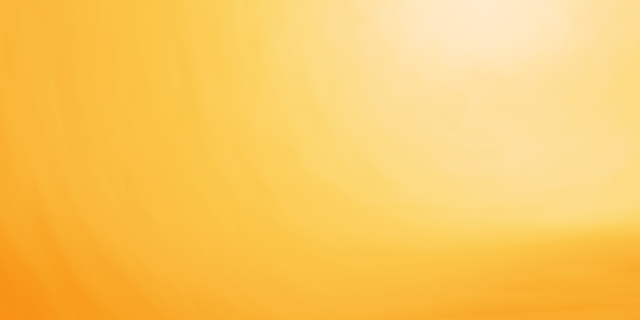
A Shadertoy shader for this background:

```glsl
// A warm painted backdrop: a cream glow near the top right fades to deep orange.
// Distance from the glow, offset by soft light and shade, indexes a colour ramp;
// gradient noise stretched along arcs around the glow adds the brush strokes.

const vec2 GLOW_CENTRE = vec2(1.51, 1.0);   // canvas spans 2 by 1 units
const float BRISTLE_AMOUNT = 0.16;
const float STROKE_AMOUNT = 0.085;
const float BAND_STREAK_AMOUNT = 0.30;
const float SHADE_LEFT = 0.28;
const float SHADE_RIGHT = 0.70;

const int STOPS = 9;
const float STOP_AT[STOPS] = float[](0.0, 0.2, 0.4, 0.6, 0.75, 1.0, 1.5, 1.8, 2.1);
const vec3 STOP_COLOUR[STOPS] = vec3[](
    vec3(1.00, 0.92, 0.80), vec3(1.00, 0.91, 0.75), vec3(0.995, 0.875, 0.61),
    vec3(0.99, 0.855, 0.49), vec3(0.99, 0.825, 0.39), vec3(0.985, 0.78, 0.29),
    vec3(0.98, 0.715, 0.22), vec3(0.975, 0.645, 0.14), vec3(0.97, 0.56, 0.07));

vec2 hashGradient(vec2 cell) {
    vec3 h = fract(cell.xyx * vec3(0.1031, 0.1030, 0.0973));
    h += dot(h, h.yzx + 33.33);
    float angle = 6.2832 * fract((h.x + h.y) * h.z);
    return vec2(cos(angle), sin(angle));
}

float gradientNoise(vec2 p) {
    vec2 i = floor(p), f = fract(p);
    vec2 u = f * f * f * (f * (f * 6.0 - 15.0) + 10.0);
    float a = dot(hashGradient(i), f);
    float b = dot(hashGradient(i + vec2(1, 0)), f - vec2(1, 0));
    float c = dot(hashGradient(i + vec2(0, 1)), f - vec2(0, 1));
    float d = dot(hashGradient(i + vec2(1, 1)), f - vec2(1, 1));
    return mix(mix(a, b, u.x), mix(c, d, u.x), u.y);
}

// Fine streaks: octaves of noise elongated along x.
float bristles(vec2 p) {
    float sum = 0.0, weight = 0.5;
    for (int i = 0; i < 4; i++) {
        sum += weight * gradientNoise(p);
        p = p * vec2(1.5, 2.1) + vec2(17.3, 9.1);
        weight *= 0.55;
    }
    return sum;
}

// Broad overlapping strokes: a wobbling sawtooth with one crisp edge each.
float broadStrokes(vec2 arc) {
    float sum = 0.0;
    for (int i = 0; i < 3; i++) {
        float k = float(i);
        vec2 q = arc * vec2(1.6 + k, 2.5 + k) + 11.7 * k;
        float saw = fract(arc.y * (3.7 + 2.3 * k) + arc.x * 0.35 + 1.3 * gradientNoise(q));
        float presence = smoothstep(-0.15, 0.35, gradientNoise(q * 1.3 + 41.0));
        sum += presence * (saw * saw * (1.0 - smoothstep(0.9, 1.0, saw)) - 0.25) / (1.0 + 0.5 * k);
    }
    return sum;
}

float softSpot(vec2 p, vec2 centre, vec2 radius) {
    vec2 d = (p - centre) / radius;
    return exp(-dot(d, d));
}

// Darkening towards the bottom, with a firmer edge on the right.
float bottomShade(vec2 p) {
    float top = mix(0.50, 0.33, smoothstep(0.0, 1.0, p.x));
    float width = mix(0.45, 0.15, smoothstep(0.9, 2.0, p.x));
    return 1.0 - smoothstep(top - width, top, p.y);
}

vec3 warmRamp(float tone) {
    vec3 colour = STOP_COLOUR[0];
    for (int i = 1; i < STOPS; i++) {
        float blend = clamp((tone - STOP_AT[i - 1]) / (STOP_AT[i] - STOP_AT[i - 1]), 0.0, 1.0);
        colour = mix(colour, STOP_COLOUR[i], blend);
    }
    return colour;
}

void mainImage(out vec4 fragColor, in vec2 fragCoord) {
    vec2 p = fragCoord / iResolution.xy * vec2(2.0, 1.0);

    // Arc coordinates: angle along the stroke, radius across it.
    vec2 offset = p - GLOW_CENTRE;
    float radius = length(offset);
    vec2 arc = vec2(atan(offset.x, -offset.y - 0.0001), radius);

    // Nearly horizontal streaks near the bottom edge.
    float bend = 0.10 * (p.x - 1.5) * (p.x - 1.5);
    float streak = bristles(vec2(p.x * 1.8, (p.y - bend) * 18.0));
    float lowRight = smoothstep(0.8, 1.4, p.x) * (1.0 - smoothstep(0.22, 0.42, p.y));
    float shade = bottomShade(p + vec2(0.0, 0.09 * streak * lowRight));

    // Large light and shade.
    float tone = radius;
    tone += shade * mix(SHADE_LEFT, SHADE_RIGHT, smoothstep(0.0, 2.0, p.x));
    tone -= 0.20 * softSpot(p, vec2(1.95, 0.42), vec2(0.5, 0.2));
    tone += 0.10 * softSpot(p, vec2(1.60, 0.73), vec2(0.35, 0.13));

    // Brushwork, calmer inside the glow and stronger at the outer left.
    float strength = smoothstep(0.05, 0.35, radius) * mix(0.6, 1.2, smoothstep(0.5, 1.5, radius));
    float brush = BRISTLE_AMOUNT * bristles(arc * vec2(3.2, 15.0)) + STROKE_AMOUNT * broadStrokes(arc);
    tone += strength * brush * (1.0 - 0.7 * lowRight);
    tone += BAND_STREAK_AMOUNT * streak * lowRight;

    fragColor = vec4(warmRamp(tone), 1.0);
}
```
